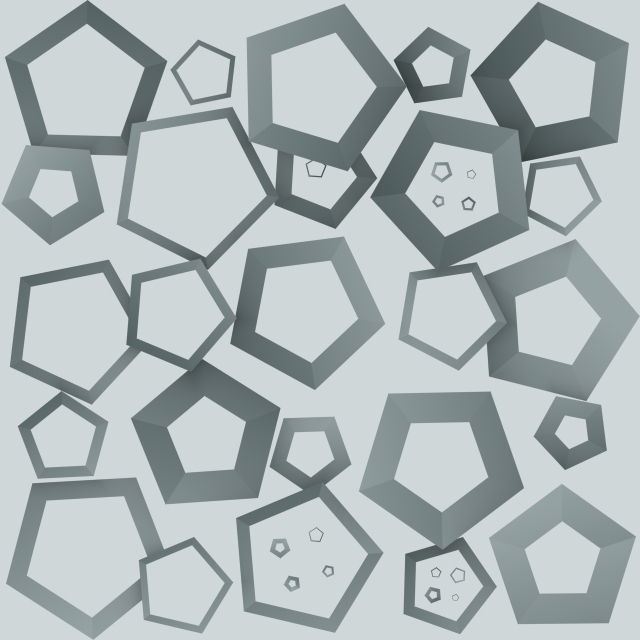
Give the GLSL for this pattern, as a WebGL 2 fragment shader.

```glsl
#version 300 es
precision highp float;
// Scattered bevelled pentagon frames in grey-green, touching and nested on a pale ground.

uniform vec2 u_resolution;
out vec4 outColor;

const vec3 GROUND = vec3(0.81, 0.845, 0.852);
const vec3 DARK = vec3(0.285, 0.335, 0.335);
const vec3 LIGHT = vec3(0.585, 0.635, 0.642);

const int GRID = 5;                           // cells per side
const float JITTER = 0.06;                    // full range of centre shift
const vec2 BIG_RADIUS = vec2(0.118, 0.142);   // circumradius ranges
const vec2 SMALL_RADIUS = vec2(0.048, 0.100);
const vec2 HOLE_RATIO = vec2(0.44, 0.89);     // hole size over outer size
const vec2 TONE_RANGE = vec2(0.34, 0.84);
const float TILT = 0.26;                      // shading drift across a frame
const float FACET_CONTRAST = 0.24;
const float SHADOW = 0.24;                    // contact shade on frames below
const float SHADOW_REACH = 0.20;
const float NEST_CHANCE = 0.30;
const float CLUSTER_CHANCE = 0.06;

const float TAU = 6.283185;
const float SECTOR = TAU / 5.0;
const float APOTHEM = 0.809;                  // cos(36 degrees)

float hash(vec2 seed, float salt) {
    return fract(sin(dot(seed + salt * vec2(0.73, 1.37), vec2(127.1, 311.7))) * 43758.5453);
}

float pick(vec2 range, vec2 seed, float salt) {
    return mix(range.x, range.y, hash(seed, salt));
}

vec2 polar(float angle) {
    return vec2(cos(angle), sin(angle));
}

float holeRatio(vec2 seed) {
    return pick(HOLE_RATIO, seed, 1.0);
}

float facetTone(float index, vec2 seed) {
    return hash(seed, 20.0 + mod(index, 5.0)) - 0.5;
}

// Paints one frame; its hole hides whatever lies below.
void paintPentagon(vec2 p, float radius, vec2 seed, float px, inout vec3 color, inout float solid) {
    float dist = length(p);
    if (dist > radius * 1.8) return;

    // Fold the plane into five sectors
    float turn = atan(p.y, p.x + 1e-6) - TAU * hash(seed, 2.0);
    float side = turn / SECTOR + 0.5;
    float across = dist * cos((fract(side) - 0.5) * SECTOR);
    float outerDist = across - APOTHEM * radius;
    float innerDist = across - APOTHEM * radius * holeRatio(seed);
    float outer = 1.0 - smoothstep(-px, px, outerDist);
    float ring = smoothstep(-px, px, innerDist);

    // Facets meet along smoothed mitre seams
    float seam = round(side);
    float seamBlend = smoothstep(-px, px, (side - seam) * SECTOR * dist);
    float facet = mix(facetTone(seam - 1.0, seed), facetTone(seam, seed), seamBlend);
    float drift = dot(p / radius, polar(TAU * hash(seed, 3.0)));
    float tone = pick(TONE_RANGE, seed, 4.0) + TILT * drift + FACET_CONTRAST * facet;
    vec3 frame = mix(DARK, LIGHT, clamp(tone, 0.0, 1.0));

    // Contact shade falls on older frames only
    float shade = exp(-max(outerDist, 0.0) / (SHADOW_REACH * radius));
    shade *= 1.0 - smoothstep(1.2, 1.8, dist / radius);
    color *= 1.0 - SHADOW * solid * shade;
    color = mix(color, mix(GROUND, frame, ring), outer);
    solid = mix(solid, ring, outer);
}

// Puts one small frame, or a ring of tiny ones, inside a hole.
void paintNested(vec2 p, float hole, vec2 seed, float px, inout vec3 color, inout float solid) {
    float chance = hash(seed, 5.0);
    if (chance > NEST_CHANCE) return;
    bool cluster = chance < CLUSTER_CHANCE;
    int count = cluster ? 4 : 1;
    vec2 sizes = cluster ? vec2(0.10, 0.30) : vec2(0.32, 0.56);
    for (int i = 0; i < count; i++) {
        vec2 childSeed = seed + vec2(31.0, 17.0 + float(i));
        float radius = hole * pick(sizes, childSeed, 6.0);
        float angle = TAU * (hash(seed, 7.0) + float(i) / 4.0);
        float reach = cluster ? 0.52 * hole : 0.5 * (hole - radius);
        paintPentagon(p - reach * polar(angle), radius, childSeed, px, color, solid);
    }
}

void main() {
    float scale = min(u_resolution.x, u_resolution.y);
    vec2 uv = gl_FragCoord.xy / scale;
    float px = 0.7 / scale;
    vec3 color = GROUND;
    float solid = 0.0;

    // Visit cells in shuffled order; big and small frames alternate
    for (int i = 0; i < GRID * GRID; i++) {
        int index = (i * 7) % (GRID * GRID);
        vec2 cell = vec2(index % GRID, index / GRID);
        vec2 seed = cell + 3.0;
        bool big = mod(cell.x + cell.y, 2.0) < 0.5;
        float radius = pick(big ? BIG_RADIUS : SMALL_RADIUS, seed, 8.0);
        vec2 shift = vec2(hash(seed, 9.0), hash(seed, 10.0)) - 0.5;
        vec2 center = (cell + 0.5) / float(GRID) + JITTER * shift;
        center = clamp(center, vec2(radius), vec2(1.0 - radius));
        paintPentagon(uv - center, radius, seed, px, color, solid);
        paintNested(uv - center, APOTHEM * radius * holeRatio(seed), seed, px, color, solid);
    }
    outColor = vec4(color, 1.0);
}
```
